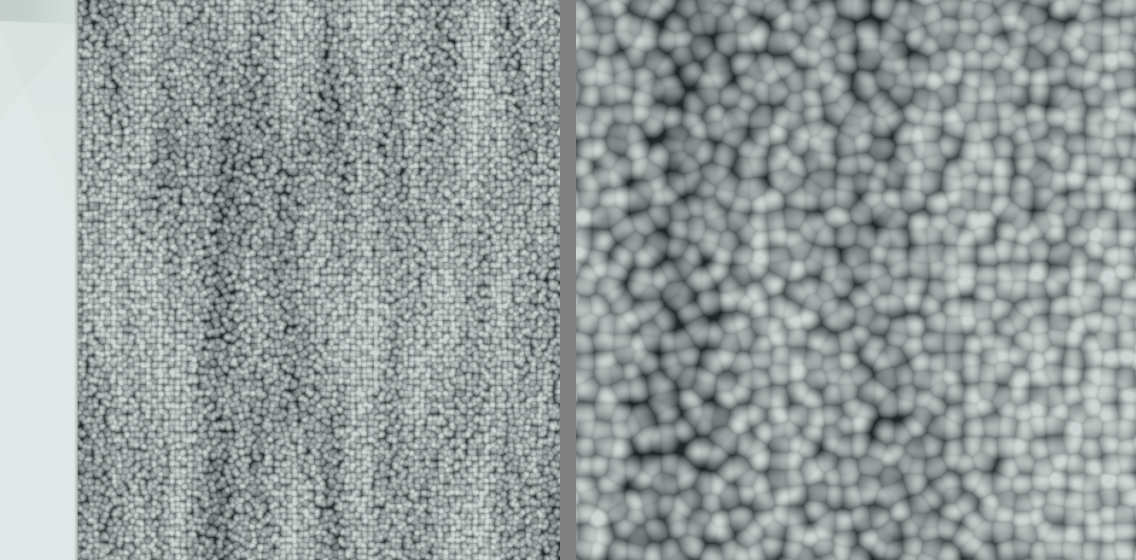
Left, the full canvas; right, a detail of the centre.
Reproduce this texture procedurally as a WebGL 2 fragment shader.

```glsl
#version 300 es
precision highp float;
precision highp int;
// Looped grey carpet beside a pale wall strip. Tufts are a jittered cell
// grid with dark pits between them; stretched gradient noise gives the
// vertical worn streaks, which also decide how regular the tufts are.

uniform vec2 u_resolution;
out vec4 fragColor;

const vec3 PIT_COLOR = vec3(0.27, 0.29, 0.29);
const vec3 TUFT_COLOR = vec3(0.72, 0.745, 0.74);
const vec3 WALL_COLOR = vec3(0.875, 0.91, 0.90);
const vec3 LEDGE_COLOR = vec3(0.77, 0.81, 0.80);

const float WALL_EDGE = 0.139;
const float LEDGE_HEIGHT = 0.957;
const float TUFT_COUNT = 96.0;
const float GRAIN_COUNT = 84.0;
const float MEAN_TONE = 0.72;
const float PIT_DEPTH = 1.3;
const float GRAIN_DEPTH = 0.62;
const float STREAK_DEPTH = 0.34;
const vec2 THREAD_CENTER = vec2(0.671, 0.39);
const vec2 THREAD_HALF = vec2(0.004, 0.085);

// Integer hash, two values in 0..1
vec2 hash2(vec2 cell) {
    uvec2 v = uvec2(ivec2(cell)) * 1664525u + 1013904223u;
    v.x += v.y * 1664525u;
    v.y += v.x * 1664525u;
    v ^= v >> 16u;
    v.x += v.y * 1664525u;
    v.y += v.x * 1664525u;
    v ^= v >> 16u;
    return vec2(v & 65535u) / 65535.0;
}

float cornerSlope(vec2 cell, vec2 offset) {
    float angle = 6.28318 * hash2(cell).x;
    return dot(vec2(cos(angle), sin(angle)), offset);
}

float gradientNoise(vec2 p) {
    vec2 i = floor(p), f = p - i;
    vec2 s = f * f * f * (f * (f * 6.0 - 15.0) + 10.0);
    vec2 e = vec2(1.0, 0.0);
    float low = mix(cornerSlope(i, f), cornerSlope(i + e, f - e), s.x);
    float high = mix(cornerSlope(i + e.yx, f - e.yx), cornerSlope(i + 1.0, f - 1.0), s.x);
    return mix(low, high, s.y);
}

// Squared distance to the nearest tuft centre
float tuftDistance(vec2 p, float jitter) {
    vec2 cell = floor(p);
    float nearest = 4.0;
    for (int y = -1; y <= 1; y++) {
        for (int x = -1; x <= 1; x++) {
            vec2 c = cell + vec2(x, y);
            vec2 d = c + 0.5 + jitter * (hash2(c) - 0.5) - p;
            nearest = min(nearest, dot(d, d));
        }
    }
    return nearest;
}

// Worn vertical bands of several widths
float streaks(vec2 p) {
    return 0.8 * gradientNoise(p * vec2(5.0, 1.8) + 17.3)
         + 0.9 * gradientNoise(p * vec2(15.0, 2.6) + 41.7)
         + 0.5 * gradientNoise(p * vec2(36.0, 5.0) + 73.1);
}

vec3 carpet(vec2 p) {
    float wear = streaks(p);
    float jitter = clamp(0.72 - 0.7 * wear, 0.4, 1.0);
    float pit = tuftDistance(p * TUFT_COUNT, jitter) - 0.19;
    float grain = gradientNoise(p * GRAIN_COUNT + 9.4);
    float tone = MEAN_TONE + STREAK_DEPTH * wear - PIT_DEPTH * pit + GRAIN_DEPTH * grain;

    // One pale pulled thread
    vec2 d = abs(p - THREAD_CENTER) / THREAD_HALF;
    float thread = (1.0 - smoothstep(0.3, 1.3, d.x)) * (1.0 - smoothstep(0.8, 1.1, d.y));
    tone = mix(tone, 1.12 + 0.3 * grain, 0.75 * thread);

    // Shade where the carpet meets the wall
    tone -= 0.25 * exp(-(p.x - WALL_EDGE) / 0.009);
    return mix(PIT_COLOR, TUFT_COLOR, clamp(tone, -0.3, 1.2));
}

vec3 wall(vec2 p, float pixel) {
    // Faint crossing reflections
    float falling = smoothstep(-0.004, 0.004, p.y - 0.95 + 2.5 * p.x);
    float rising = smoothstep(-0.004, 0.004, p.y - 0.79 - 1.15 * p.x);
    vec3 color = WALL_COLOR - 0.012 * falling * smoothstep(0.5, 0.9, p.y) - 0.013 * rising;

    // Ledge across the top and the shaded side
    float ledge = smoothstep(-pixel, pixel, p.y - LEDGE_HEIGHT - 0.04 * (WALL_EDGE - p.x));
    vec3 ledgeTone = LEDGE_COLOR + 0.05 * smoothstep(0.03, 0.13, p.x);
    color = mix(color, ledgeTone, ledge);
    return color - 0.18 * smoothstep(WALL_EDGE - 0.008, WALL_EDGE, p.x);
}

void main() {
    vec2 p = gl_FragCoord.xy / u_resolution;
    float pixel = 1.0 / min(u_resolution.x, u_resolution.y);
    float onCarpet = smoothstep(-pixel, pixel, p.x - WALL_EDGE);
    vec3 color = mix(wall(p, pixel), carpet(max(p, vec2(WALL_EDGE, 0.0))), onCarpet);
    fragColor = vec4(color, 1.0);
}
```
